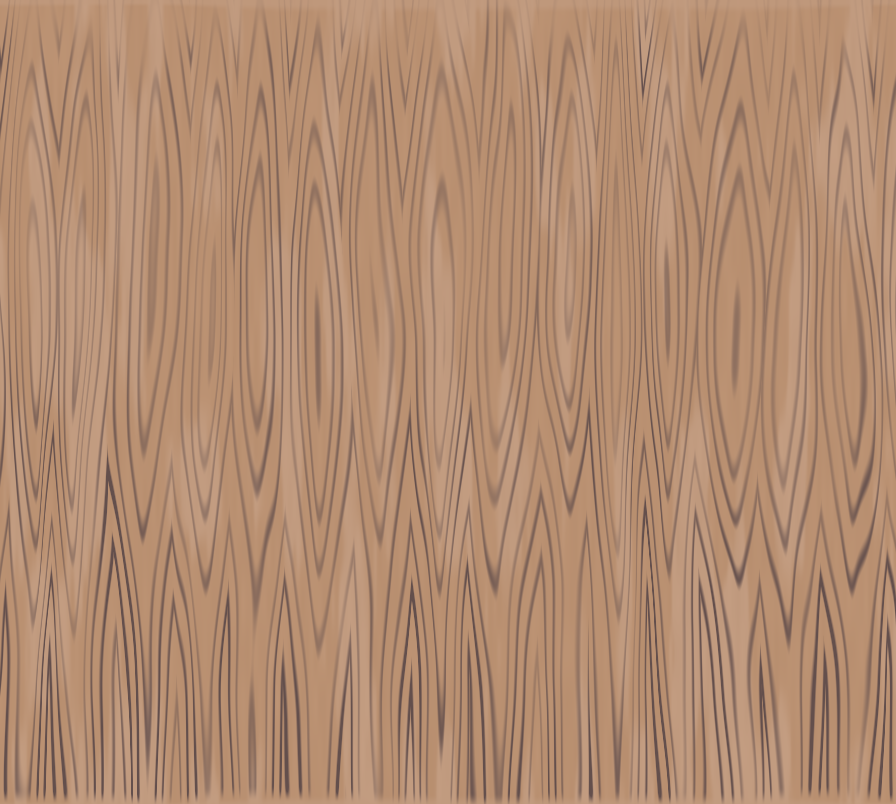
Write a WebGL 1 fragment shader that draws this texture.

```glsl
precision highp float;
// Flat-sawn wood veneer: a row of tall nested growth rings with spikes between.
// Each column adds a stretched cone to a height field (the lowest one wins);
// contour bands of that field, warped by noise, become the dark grain lines.

uniform vec2 u_resolution;

const vec3 WOOD = vec3(0.729, 0.567, 0.444);
const vec3 PALE = vec3(0.757, 0.607, 0.498);
const vec3 DARK = vec3(0.390, 0.310, 0.300);

const float COLUMNS = 15.3;       // ring stacks across the canvas
const float RING_CENTER = 0.61;   // mean height of the ring centres
const float REACH_DOWN = 0.46;    // mean length of a stack below its centre
const float REACH_UP = 0.55;      // mean length above it
const float RING_DROP = 0.92;     // field change from centre to tip
const float LINES = 3.2;          // grain lines per unit of field
const float INNER_FADE = 0.27;    // soft inner flank of a line
const float OUTER_FADE = 0.19;    // crisper outer flank
const float UNEVEN = 0.42;        // irregular spacing of the lines
const float SWAY = 0.42;          // sideways wander, in columns
const float EDGE = 0.016;         // smeared strip at top and bottom

float hash(vec2 p) {
  vec3 q = fract(vec3(p.xyx) * 0.1031);
  q += dot(q, q.yzx + 33.33);
  return fract((q.x + q.y) * q.z);
}

float noise(vec2 p) {
  vec2 i = floor(p);
  vec2 f = fract(p);
  f = f * f * (3.0 - 2.0 * f);
  return mix(mix(hash(i), hash(i + vec2(1.0, 0.0)), f.x),
             mix(hash(i + vec2(0.0, 1.0)), hash(i + 1.0), f.x), f.y);
}

// Noise centred on zero; the seed keeps layers independent.
float wobble(vec2 p, float seed) {
  return noise(p + seed) - 0.5;
}

// Lowest of the neighbouring ring cones; ridges between them form the spikes.
float ringField(vec2 p) {
  float cell = floor(p.x);
  float field = 10.0;
  for (int k = -1; k <= 1; k++) {
    float id = cell + float(k) + 20.0;
    float shift = hash(vec2(id, 3.0)) - 0.5;
    float lift = hash(vec2(id, 11.0)) - 0.5;
    float size = hash(vec2(id, 27.0)) - 0.5;
    float dx = p.x - (cell + float(k) + 0.5 + 0.24 * shift);
    float dy = p.y - RING_CENTER - 0.14 * lift;
    float t = abs(dy) / ((dy < 0.0 ? REACH_DOWN : REACH_UP) + 0.12 * size);
    float drop = RING_DROP + 0.4 * shift;
    float slope = drop * smoothstep(0.05, 1.0, t) + 0.13 * t * t;
    field = min(field, 2.0 * sqrt(dx * dx + 0.004) + slope);
  }
  return field;
}

// Darkness of the contour lines at phase p, each level with its own weight.
float grainLine(float p, float footprint) {
  float level = floor(p);
  float offset = UNEVEN * (hash(vec2(level + 40.0, 5.0)) - 0.5);
  float weight = mix(0.3, 1.3, hash(vec2(level + 40.0, 19.0)));
  float c = fract(p) - 0.5 + offset;
  float inner = smoothstep(-max(INNER_FADE, footprint), 0.0, c);
  float outer = 1.0 - smoothstep(0.0, max(OUTER_FADE, footprint), c);
  return weight * inner * outer;
}

void main() {
  vec2 uv = gl_FragCoord.xy / u_resolution;

  // Column space, swaying gently along the trunk
  vec2 p = vec2(uv.x * COLUMNS, uv.y);
  p.x += SWAY * wobble(vec2(p.x * 0.6, p.y * 2.4), 7.0);
  p.x += 0.10 * wobble(vec2(p.x * 1.5, p.y * 7.0), 31.0);

  // Height field with irregular, drawn-out growth
  float field = ringField(p);
  field += 0.34 * wobble(vec2(p.x * 2.3, p.y * 3.0), 53.0);
  field += 0.11 * wobble(vec2(p.x * 5.5, p.y * 5.0), 71.0);
  float phase = field * LINES + 2.2 * wobble(vec2(p.x * 0.8, p.y * 0.8), 97.0);

  // Dark lines, uneven along their length and fainter toward the top
  float footprint = 1.8 * COLUMNS * LINES / u_resolution.x;
  float line = grainLine(phase, footprint);
  line *= mix(0.45, 1.55, noise(vec2(p.x * 2.4, p.y * 4.5) + 113.0));
  line *= mix(1.12, 0.85, smoothstep(0.35, 0.9, uv.y));

  // Lines dissolve near the smeared ends of the board
  float topEnd = 0.965 + 0.11 * wobble(vec2(uv.x * 20.0, 0.5), 131.0);
  float bottomEnd = EDGE * noise(vec2(uv.x * 11.0, 0.5) + 149.0);
  line *= 1.0 - 0.85 * smoothstep(topEnd - 0.06, topEnd + 0.02, uv.y);
  line *= smoothstep(bottomEnd - 0.01, bottomEnd + 0.01, uv.y);

  // Wood body: pale drifts and fine fibres
  float drift = noise(vec2(uv.x * 46.0, uv.y * 5.0) + 167.0);
  float fibre = wobble(vec2(uv.x * 210.0, uv.y * 16.0), 181.0);
  vec3 color = mix(WOOD, PALE, smoothstep(0.5, 0.75, drift + 0.2 * fibre));
  color += 0.018 * fibre;

  // Pale smear along the top and bottom edges
  float rim = EDGE * (0.3 + noise(vec2(uv.x * 6.0, 0.5) + 193.0));
  float fromEdge = min(1.0 - uv.y, uv.y + 0.006);
  float smear = 1.0 - smoothstep(rim * 0.3, rim, fromEdge);
  color = mix(color, PALE, 0.7 * smear);

  color = mix(color, DARK, clamp(line, 0.0, 1.0));
  gl_FragColor = vec4(color, 1.0);
}
```
